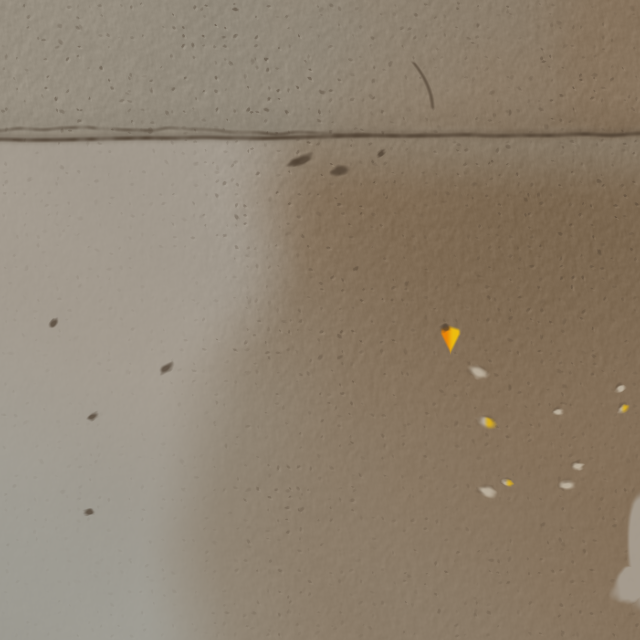
This texture is drawn by a Shadertoy shader. Its source:

```glsl
// Damp concrete slabs with a joint, a soft wet stain, grit and scattered leaf bits.

const vec3 DRY = vec3(0.638, 0.606, 0.560);
const vec3 COOL = vec3(0.620, 0.612, 0.578);
const vec3 SLAB = vec3(0.575, 0.543, 0.488);
const vec3 TAN = vec3(0.550, 0.490, 0.415);
const vec3 BROWN = vec3(0.520, 0.440, 0.350);
const vec3 RUST = vec3(0.470, 0.392, 0.300);
const vec3 DIRT = vec3(0.300, 0.245, 0.190);
const vec3 PALE = vec3(0.740, 0.700, 0.630);
const vec3 YELLOW = vec3(0.930, 0.740, 0.060);
const vec3 ORANGE = vec3(0.920, 0.520, 0.030);

// Smooth step whose limits may run either way
float ramp(float a, float b, float x) {
    float t = clamp((x - a) / (b - a), 0.0, 1.0);
    return t * t * (3.0 - 2.0 * t);
}

float hash(vec2 p) {
    vec3 q = fract(vec3(p.xyx) * 0.1031);
    q += dot(q, q.yzx + 33.33);
    return fract((q.x + q.y) * q.z);
}

vec2 hash2(vec2 p) { return vec2(hash(p), hash(p + 71.7)); }

float noise(vec2 p) {
    vec2 i = floor(p), f = fract(p);
    f = f * f * (3.0 - 2.0 * f);
    return mix(mix(hash(i), hash(i + vec2(1, 0)), f.x),
               mix(hash(i + vec2(0, 1)), hash(i + vec2(1, 1)), f.x), f.y);
}

float fbm(vec2 p) {
    float sum = 0.0, amp = 0.53;
    for (int i = 0; i < 4; i++) {
        sum += amp * noise(p);
        p = mat2(1.6, 1.2, -1.2, 1.6) * p + 9.3;
        amp *= 0.5;
    }
    return sum;
}

// Blurred ellipse with a ragged outline
float fleck(vec2 p, vec2 radius, float a, float seed) {
    vec2 q = mat2(cos(a), -sin(a), sin(a), cos(a)) * p / radius;
    return ramp(1.35, 0.35, length(q) + 0.5 * noise(q * 1.4 + seed * 37.0) - 0.25);
}

// One random speck in some of the cells of a grid
float specks(vec2 uv, float cells, float share, float size, float seed) {
    vec2 p = uv * cells, id = floor(p) + seed;
    float r = size * mix(0.5, 1.0, hash(id + 5.1));
    vec2 offset = fract(p) - 0.3 - 0.4 * hash2(id);
    float shape = fleck(offset, vec2(r, r * 0.65), 6.3 * hash(id + 2.7), hash(id));
    return shape * step(hash(id + 13.3), share) * mix(0.3, 1.0, hash(id + 8.9));
}

float line(float d, float width) { return ramp(width, 0.0, abs(d)); }

// Broad tones of the two slabs
vec3 slabTone(vec2 uv, float d) {
    float cloud = fbm(uv * 5.0) - 0.5;
    float x = uv.x - 0.285 - 0.135 * ramp(0.15, 0.66, uv.y) - 0.03 * ramp(0.16, 0.0, uv.y);
    vec3 dry = mix(COOL, DRY, ramp(0.1, 0.6, uv.y + 0.5 * uv.x));
    vec3 damp = mix(TAN, BROWN, ramp(0.36, 0.70, uv.x * 0.6 + uv.y * 0.45 + 0.15 * cloud));
    damp = mix(damp, SLAB, 0.6 * ramp(0.24, 0.0, x) * ramp(0.6, 0.3, uv.y));
    damp = mix(damp, RUST, 0.75 * ramp(0.4, 0.85, uv.x) * ramp(0.33, 0.66, uv.y + 0.15 * cloud));
    damp = mix(damp, SLAB, 0.5 * ramp(0.68, 0.79, uv.y));
    vec3 lower = mix(dry, damp, ramp(-0.08, 0.085, x + 0.07 * cloud));
    vec3 upper = mix(SLAB, TAN, ramp(0.3, 0.8, uv.x + 0.3 * cloud));
    upper = mix(upper, BROWN, 0.8 * ramp(0.7, 1.0, uv.x + 0.3 * cloud));
    upper += 0.02 * ramp(0.4, 0.0, uv.x) - 0.025 * ramp(0.07, 0.0, d);
    return mix(lower, upper, ramp(-0.014, 0.012, d)) + 0.025 * cloud;
}

void mainImage(out vec4 fragColor, in vec2 fragCoord) {
    vec2 uv = fragCoord / iResolution.xy;
    float d = uv.y - 0.78 - 0.009 * uv.x - 0.003 * noise(vec2(uv.x * 22.0, 3.0));
    vec3 col = slabTone(uv, d);

    // Embossed grain, faint on the dry side
    float rough = mix(0.3, 1.0, max(ramp(0.25, 0.45, uv.x), ramp(0.76, 0.82, uv.y)));
    rough *= mix(0.6, 1.0, ramp(0.2, 0.65, uv.y));
    vec2 light = vec2(-0.003, 0.003), scale = vec2(120, 90);
    float relief = fbm(uv * scale) - fbm((uv + light) * scale);
    col += rough * (0.058 * relief + 0.022 * (noise(uv * vec2(210, 150)) - 0.5));

    // Pits and grit in loose clusters
    float cluster = rough * mix(0.3, 1.0, noise(uv * 9.0));
    float grit = max(specks(uv, 61.0, 0.35, 0.26, 3.0), specks(uv, 37.0, 0.25, 0.2, 90.0));
    col = mix(col, DIRT, 0.5 * cluster * grit);
    col += 0.04 * cluster * specks(uv + light, 61.0, 0.35, 0.26, 3.0) * (1.0 - grit);

    // Joint: broken main crack, fainter second crack, pale rim
    float wear = noise(vec2(uv.x * 30.0, 8.0)), gaps = noise(vec2(uv.x * 70.0, 21.0));
    float second = d - 0.016 * ramp(0.75, 0.1, uv.x) - 0.006 * (wear - 0.5);
    col = mix(col, PALE, 0.22 * wear * line(d - 0.009, 0.008));
    col = mix(col, DIRT, 0.22 * line(d - 0.003, 0.013));
    col = mix(col, DIRT, mix(0.4, 0.85, gaps) * line(d, 0.0055));
    col = mix(col, DIRT, mix(0.15, 0.55, gaps) * line(second, 0.005) * ramp(0.8, 0.5, uv.x));

    // Dark crumbs below the joint and on the dry side
    for (int i = 0; i < 8; i++) {
        vec2 h = hash2(vec2(i, 17));
        vec2 pos = i < 4 ? vec2(0.4, 0.7) + h * vec2(0.2, 0.08) : vec2(0.04, 0.02) + h * vec2(0.25, 0.5);
        vec2 size = vec2(0.015, 0.008) * mix(0.4, 1.1, hash(h * 91.0));
        col = mix(col, DIRT, 0.75 * fleck(uv - pos, size, 1.2 * h.y - 0.3, h.x));
    }

    // Curved twig
    float t = (uv.y - 0.828) / 0.078, bend = uv.x - 0.676 + 0.033 * t * t;
    col = mix(col, DIRT, 0.6 * ramp(0.0, 0.08, t) * ramp(1.0, 0.92, t) * line(bend, 0.005));

    // Pale and yellow petals
    for (int i = 0; i < 9; i++) {
        vec2 h = hash2(vec2(i * 3, 52));
        vec2 q = uv - vec2(0.74, 0.16) - h * vec2(0.25, 0.33);
        vec2 size = vec2(0.012, 0.007) * mix(0.65, 1.2, hash(h * 53.0));
        vec3 petal = mix(PALE + 0.04, YELLOW, i % 3 == 0 ? ramp(-0.006, 0.004, q.x) : 0.0);
        col = mix(col, DIRT, 0.35 * fleck(q - light, size, h.x, h.y));
        col = mix(col, petal, 0.85 * fleck(q, size, h.x - 0.5, h.y));
    }

    // Bright pointed leaf with a dark tip
    vec2 leaf = uv - vec2(0.702, 0.474);
    float side = abs(leaf.x - 0.002) - min(0.5 * leaf.y + 0.012, 0.014);
    float body = ramp(0.003, -0.003, side) * ramp(0.019, 0.012, leaf.y + 0.3 * abs(leaf.x));
    col = mix(col, mix(ORANGE, YELLOW, ramp(-0.006, 0.007, leaf.x)), body);
    col = mix(col, DIRT, 0.75 * fleck(leaf - vec2(-0.006, 0.014), vec2(0.009, 0.006), 0.3, 0.4));

    // Pale dry patch at the right border
    vec2 q = uv - vec2(1.005, 0.13 + 0.02 * fbm(uv * 20.0));
    float spot = max(fleck(q, vec2(0.022, 0.09), 0.0, 0.2), fleck(q + vec2(0.012, 0.05), vec2(0.034, 0.024), 0.4, 0.7));
    col = mix(col, DRY + 0.03, 0.85 * ramp(0.1, 0.6, spot));

    fragColor = vec4(col, 1.0);
}
```
